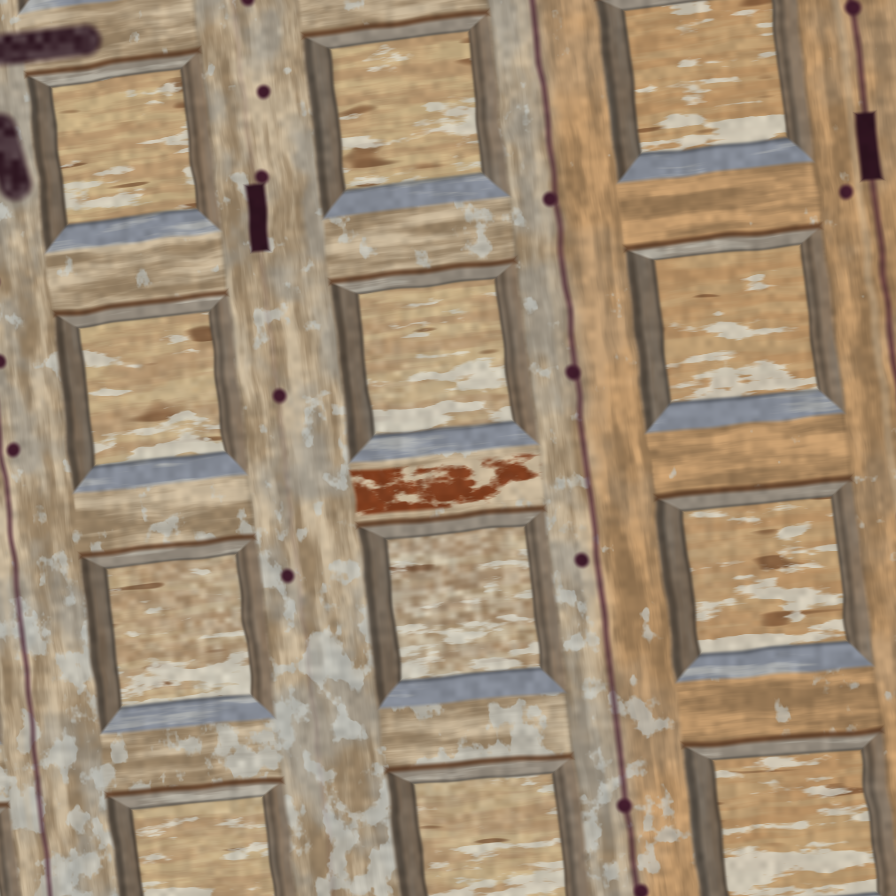
This texture is drawn by a three.js fragment shader. Its source:

```glsl
// Weathered wooden door leaves: a tilted grid of bevelled panels with worn paint.
#define PANEL vec2(0.64, 0.745)
#define SOFT 0.011
#define WOOD vec3(0.70, 0.60, 0.47)
#define PALE vec3(0.79, 0.72, 0.61)
#define WARM vec3(0.71, 0.54, 0.36)
#define SHADE vec3(0.53, 0.44, 0.35)
#define BROWN vec3(0.36, 0.23, 0.14)
#define GREY vec3(0.60, 0.59, 0.56)
#define BLUE vec3(0.52, 0.54, 0.58)
#define PAINT vec3(0.83, 0.82, 0.77)
#define RUST vec3(0.47, 0.20, 0.08)
#define IRON vec3(0.18, 0.08, 0.12)

varying vec2 vUv;

float hash(vec2 p) {
  return fract(sin(dot(p, vec2(127.1, 311.7))) * 4375.85);
}

float noise(vec2 p) {
  vec2 i = floor(p), f = fract(p);
  f = f * f * (3.0 - 2.0 * f);
  return mix(mix(hash(i), hash(i + vec2(1, 0)), f.x),
             mix(hash(i + vec2(0, 1)), hash(i + 1.0), f.x), f.y);
}

float fbm(vec2 p) {
  float sum = 0.0, amp = 0.53;
  for (int i = 0; i < 4; i++) {
    sum += amp * noise(p);
    p = p * 2.03 + 7.3;
    amp *= 0.5;
  }
  return sum;
}

float line(float d, float w) { return 1.0 - smoothstep(w - SOFT, w + SOFT, abs(d)); }

float box(vec2 p, vec2 halfSize) {
  vec2 q = abs(p) - halfSize;
  return 1.0 - smoothstep(-SOFT, SOFT, max(q.x, q.y));
}

float capsule(vec2 p, vec2 a, vec2 b, float r) {
  vec2 d = b - a;
  float t = clamp(dot(p - a, d) / dot(d, d), 0.0, 1.0);
  return 1.0 - smoothstep(r - 0.006, r + 0.006, length(p - a - d * t));
}

// Canvas position (y down) to column and row, undoing tilt and perspective.
vec2 doorGrid(vec2 p) {
  vec2 g = vec2(1.0, 0.5);
  for (int i = 0; i < 7; i++) {
    g.x = (p.x - 0.0586 - 0.03 * g.y - 0.0098 * g.x * g.x - 0.0013 * g.x * g.y) / 0.2995;
    g.y = (p.y - 0.3516 + 0.0378 * g.x) / (0.268 + 0.0052 * g.x);
  }
  return g;
}

void main() {
  vec2 p = vec2(vUv.x, 1.0 - vUv.y);
  vec2 g = doorGrid(p);
  g += 0.012 * (vec2(noise(g * 9.0), noise(g * 9.0 + 40.0)) - 0.5);
  vec2 id = floor(g + 0.1);
  vec2 f = g - id;
  float rnd = hash(id + 3.7);
  float warmth = smoothstep(1.72, 1.86, g.x);
  float speck = noise(p * 115.0);
  float low = smoothstep(0.2, 2.3, g.y);

  // Frame: vertical grain on stiles, horizontal grain on rails
  float rail = box(f - vec2(0.32, 0.4), vec2(0.32, 0.6));
  float across = fbm(g * vec2(3.5, 24.0));
  float along = fbm(g * vec2(25.0, 3.5));
  float grain = mix(along, across, rail);
  vec3 wood = mix(WOOD, WARM, 0.65 * warmth);
  vec3 col = mix(wood * 0.83, mix(PALE, wood * 1.1, warmth), smoothstep(0.25, 0.75, grain));
  col = mix(col, GREY, (1.0 - rail) * (1.0 - 0.7 * warmth) * smoothstep(0.4, 0.7, fbm(g * vec2(7.0, 4.0))) * 0.6);
  col *= 1.0 - 0.13 * line(f.x - PANEL.x, 0.008);

  // Paint left on the frame, more towards the bottom
  float flakes = fbm(g * vec2(15.0, 11.0) + 5.0) + 0.2 * low - 0.13 * warmth;
  col = mix(col, PAINT * vec3(0.92, 0.95, 0.99), 0.65 * smoothstep(0.66, 0.78, flakes));

  // Bevels, mitred where the sides meet
  vec2 nearSide = f / vec2(0.09, 0.065);
  vec2 farSide = (PANEL - f) / vec2(0.075, 0.105);
  vec2 rim = min(nearSide, farSide);
  float depth = min(rim.x, rim.y);
  vec3 sideColor = mix(SHADE * 0.83, SHADE, step(0.3, f.x));
  sideColor = mix(sideColor, GREY * 0.85, 0.6 * along);
  sideColor *= 1.0 - 0.3 * line(f.x - 0.018, 0.012) - 0.25 * line(f.x - 0.59, 0.01);
  vec3 endColor = mix(mix(GREY, SHADE, 0.35), BLUE, step(0.3, f.y));
  endColor = mix(endColor, PAINT, 0.5 * smoothstep(0.5, 0.75, across));
  vec3 bevel = mix(sideColor, endColor, smoothstep(-0.12, 0.12, rim.x - rim.y));
  vec2 edge = min(f, PANEL - f);
  col = mix(col, bevel, smoothstep(-SOFT, SOFT, min(edge.x, edge.y)));
  col = mix(col, BROWN, 0.85 * box(f - vec2(0.32, 0.0), vec2(0.32, 0.011)));

  // Raised field with streaked grain, cracks and greying
  float field = smoothstep(0.93, 1.1, depth);
  float streak = fbm(g * vec2(4.0, 30.0) + rnd * 30.0);
  vec3 face = mix(mix(WOOD, WARM, 0.35 + 0.4 * warmth), PALE * vec3(1.0, 0.97, 0.87), smoothstep(0.3, 0.7, streak) * (0.9 - 0.45 * warmth));
  vec2 wearPoint = g - vec2(1.0, 1.3);
  float worn = exp(-1.3 * dot(wearPoint, wearPoint));
  face = mix(face, mix(SHADE, PAINT, noise(g * vec2(35.0, 45.0))), 0.7 * worn);
  float crack = noise(g * vec2(5.0, 27.0) + rnd * 60.0);
  face = mix(face, BROWN * 1.15, 0.65 * smoothstep(0.83, 0.95, crack));
  float peel = fbm(g * vec2(7.0, 23.0) + 17.0) + 0.2 * smoothstep(0.3, 0.64, f.y) + 0.06 * low;
  face = mix(face, PAINT, 0.8 * smoothstep(0.66, 0.78, peel));
  col = mix(col, face, field);
  col *= 1.0 - 0.25 * exp(-pow((depth - 0.97) / 0.1, 2.0));

  // One rail stripped to rusty wood
  float bare = box(g - vec2(1.32, 0.87), vec2(0.32, 0.09));
  vec3 scraped = mix(RUST, PALE, smoothstep(0.42, 0.65, fbm(g * vec2(11.0, 23.0)) + 0.2 * (g.x - 1.3)));
  col = mix(col, scraped, 0.9 * bare);

  // Seams between leaves; the first pair of columns shares a leaf
  float seamX = f.x - 0.775 - 0.02 * id.x;
  float seam = line(seamX, 0.009) * mix(0.12, 0.8, step(0.5, abs(id.x)));
  col = mix(col, IRON * 1.5, seam * (0.65 + 0.35 * along));
  col = mix(col, PALE, 0.35 * line(seamX + 0.045, 0.012) * step(0.5, abs(id.x)));

  // Nail holes scattered along the stiles
  vec2 slot = vec2(id.x, floor(g.y * 3.0));
  vec2 nail = vec2(0.72 + 0.14 * hash(slot), 0.3 + 0.4 * hash(slot + 9.0));
  float hole = length((vec2(f.x, fract(g.y * 3.0)) - nail) * vec2(1.0, 0.28));
  col = mix(col, IRON * 1.4, step(0.55, hash(slot + 21.0)) * (1.0 - smoothstep(0.012, 0.034, hole)));

  // Keyholes on alternate columns, and the latch at the upper left
  float keyed = step(abs(id.y + 1.0), 0.1) * step(mod(id.x, 2.0), 0.1);
  col = mix(col, IRON, keyed * box(vec2(seamX, f.y - 0.71), vec2(0.032, 0.135)));
  float latch = max(capsule(p, vec2(-0.02, 0.058), vec2(0.095, 0.045), 0.017),
                    capsule(p, vec2(0.0, 0.145), vec2(0.017, 0.205), 0.018));
  col = mix(col, mix(IRON, GREY, 0.35 * speck), latch);

  col *= 0.91 + 0.15 * speck;
  gl_FragColor = vec4(col, 1.0);
}
```
